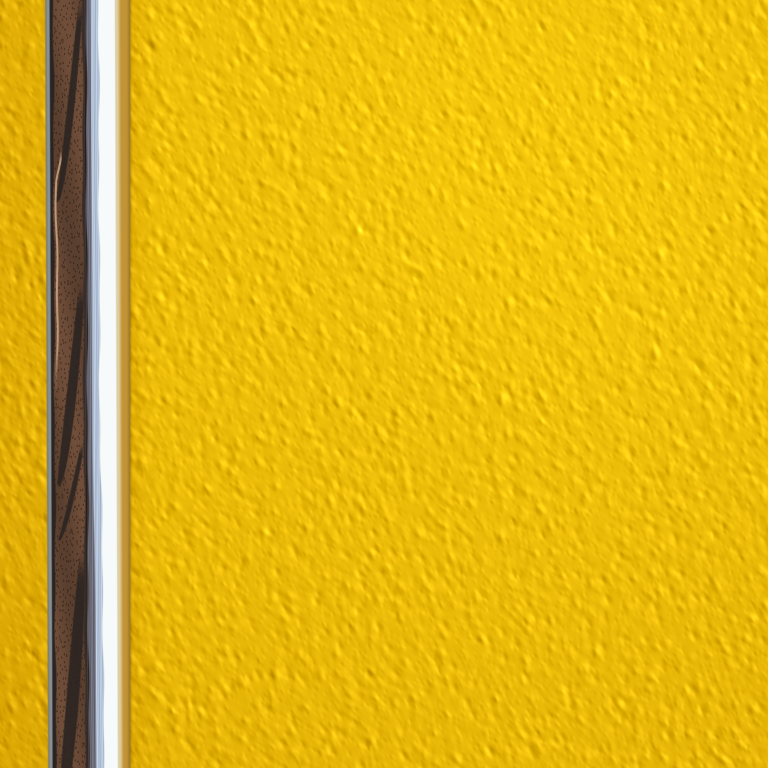
This texture is drawn by a three.js fragment shader. Its source:

```glsl
#define WALL_LIGHT vec3(0.955, 0.775, 0.045)
#define WALL_DARK vec3(0.855, 0.655, 0.015)
#define BROWN vec3(0.43, 0.30, 0.22)
#define SOOT vec3(0.17, 0.14, 0.13)
#define STEEL vec3(0.70, 0.76, 0.84)
#define GRAIN 98.0
#define RELIEF 0.46
#define LEAN 0.004
#define SOFT 0.0013

varying vec2 vUv;

vec3 hash3(vec2 p) {
  vec3 q = fract(p.xyx * vec3(0.1031, 0.1030, 0.0973));
  q += dot(q, q.yxz + 33.33);
  return fract((q.xxy + q.yzz) * q.zyx);
}

// Slope along x of soft bumps and dents scattered one per cell
float bumpSlope(vec2 p) {
  vec2 cell = floor(p);
  float slope = 0.0;
  for (int j = -1; j <= 1; j++) {
    for (int i = -1; i <= 1; i++) {
      vec2 c = cell + vec2(float(i), float(j));
      vec3 h = hash3(c + 200.0);
      vec2 r = p - c - h.xy;
      float height = 2.0 * h.z - 1.0;
      height *= 0.65 + 0.7 * height * height;
      slope += height * r.x * exp(-5.0 * dot(r, r));
    }
  }
  return slope;
}

// Distance to the nearest scattered point
float cellular(vec2 p) {
  vec2 cell = floor(p);
  float d = 2.0;
  for (int j = -1; j <= 1; j++) {
    for (int i = -1; i <= 1; i++) {
      vec2 c = cell + vec2(float(i), float(j));
      d = min(d, length(p - c - hash3(c + 70.0).xy));
    }
  }
  return d;
}

float edge(float x, float at) {
  return smoothstep(at - SOFT, at + SOFT, x);
}

// Dark reflection sweeping from its low tip up to the right
float blade(vec2 p, float tip, float len, float width) {
  float t = clamp((p.y - tip) / len, 0.0, 1.0);
  float center = mix(0.073, 0.106, pow(t, 0.75));
  float halfWidth = width * sqrt(t) * (1.0 - 0.8 * t) + 0.0008;
  float inside = 1.0 - smoothstep(-SOFT, SOFT, abs(p.x - center) - halfWidth);
  return inside * smoothstep(0.0, 0.02, t) * (1.0 - smoothstep(0.85, 1.0, t));
}

vec3 wall(vec2 p) {
  // Broad light, strongest at the upper right
  float light = 1.08 - 0.85 * length((p - vec2(0.68, 0.82)) * vec2(0.9, 0.85));
  light += 0.04 * sin(7.0 * p.x + 3.0 * p.y) * sin(5.0 * p.y - 2.0 * p.x);
  light -= 0.35 * (1.0 - smoothstep(0.165, 0.21, p.x));
  vec3 color = mix(WALL_DARK, WALL_LIGHT, clamp(light, 0.0, 1.0));

  // Slanted, stretched stucco lit from the side
  vec2 q = vec2(dot(p, vec2(0.87, 0.5)), 0.68 * dot(p, vec2(-0.5, 0.87)));
  q += 0.0015 * sin(q.yx * vec2(61.0, 83.0));
  float shade = bumpSlope(q * GRAIN) + 0.45 * bumpSlope(q * GRAIN * 1.9 + 31.0);
  return color + RELIEF * shade * vec3(0.85, 0.85, 0.5);
}

vec3 pipe(vec2 p) {
  float x = p.x;
  float waver = 0.0007 * (sin(p.y * 23.0) + sin(p.y * 57.0 + 1.0));
  float low = 1.0 - smoothstep(0.2, 0.45, p.y);

  // Brown reflection with speckles, blades and a pale rim
  float speck = 1.0 - smoothstep(0.1, 0.3, cellular(p * vec2(210.0, 130.0)));
  vec3 brown = BROWN * (0.92 + 0.1 * sin(p.y * 13.0 + x * 90.0));
  brown *= 1.0 - 0.3 * speck;
  float dark = blade(p, 0.735, 0.27, 0.009);
  dark = max(dark, blade(p, 0.365, 0.27, 0.013));
  dark = max(dark, blade(p, 0.295, 0.13, 0.006));
  dark = max(dark, blade(p, -0.07, 0.36, 0.017));
  brown = mix(brown, SOOT, 0.9 * dark);
  float rimSpan = smoothstep(0.48, 0.56, p.y) * (1.0 - smoothstep(0.79, 0.805, p.y));
  float rimAt = 0.0725 + 0.006 * smoothstep(0.76, 0.80, p.y) + waver;
  float rim = 1.0 - smoothstep(0.0004, 0.0022, abs(x - rimAt));
  brown = mix(brown, vec3(0.86, 0.70, 0.56), 0.75 * rim * rimSpan);

  // Chrome bands from left to right
  vec3 color = vec3(0.52, 0.50, 0.42);
  color = mix(color, vec3(0.52, 0.57, 0.60), edge(x, 0.061));
  color = mix(color, SOOT, edge(x, 0.0645));
  color = mix(color, brown, edge(x, 0.069 + waver));
  color = mix(color, SOOT * 1.25, edge(x, 0.107 + waver));
  color = mix(color, vec3(0.42, 0.42, 0.47), edge(x, 0.112 + waver));
  color = mix(color, STEEL, edge(x, 0.118 + 0.003 * low));
  float streak = sin(x * 1900.0 + 2.0 * sin(p.y * 9.0)) * sin(x * 830.0 + p.y * 5.0);
  color += 0.07 * streak * edge(x, 0.109);
  color = mix(color, vec3(0.97, 0.98, 0.98), edge(x, 0.128 + 0.003 * low + waver));
  color = mix(color, vec3(0.87, 0.81, 0.64), edge(x, 0.1495));
  return mix(color, vec3(0.76, 0.58, 0.21), smoothstep(0.152, 0.158, x));
}

void main() {
  vec2 p = vUv;
  vec2 leaned = vec2(p.x - LEAN * (1.0 - p.y), p.y);
  float mask = edge(leaned.x, 0.0585) * (1.0 - edge(p.x, 0.1695));
  vec3 color = mix(wall(p), pipe(leaned), mask);

  // Thin contact shadow beside the pipe
  color *= 1.0 - 0.18 * exp(-pow((p.x - 0.169) / 0.0025, 2.0));
  gl_FragColor = vec4(clamp(color, 0.0, 1.0), 1.0);
}
```
